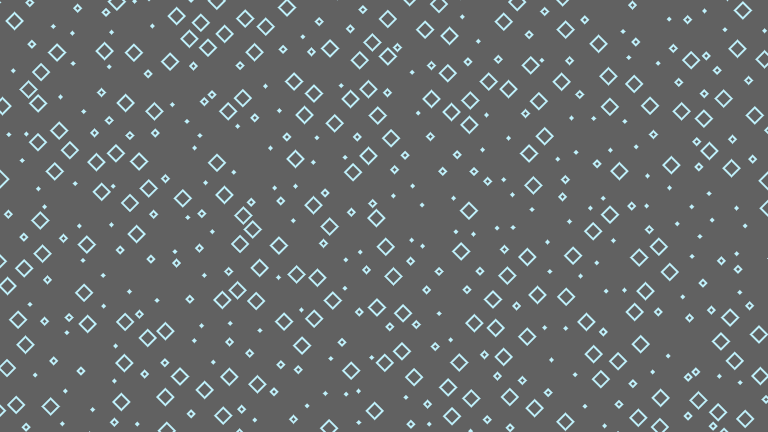
Write a Shadertoy shader that draws this pattern.

```glsl
// Scattered pale blue diamond outlines in three sizes on a flat grey ground.

float hash(vec2 p) {
    return fract(sin(dot(p, vec2(127.1, 311.7))) * 43758.5453);
}

// Box coverage of an edge, one pixel wide
float coverage(float dist, float pixel) {
    return clamp(0.5 - dist / pixel, 0.0, 1.0);
}

void mainImage(out vec4 fragColor, in vec2 fragCoord) {
    float pixel = 1.0 / iResolution.y;
    vec2 uv = fragCoord * pixel;

    // Turn by 45 degrees, so that diamonds become upright squares
    vec2 p = vec2(uv.x + uv.y, uv.y - uv.x) * 0.70710678;

    // Grid whose rows slide by random amounts
    float cellSize = 0.0618;
    vec2 grid = p / cellSize + 40.0;
    grid.x += hash(vec2(floor(grid.y), 7.3));
    vec2 cell = floor(grid);
    vec2 local = (fract(grid) - 0.5) * cellSize;

    // Large outline, small outline or solid dot
    float kind = hash(cell + 19.7);
    float halfSide = kind < 0.37 ? 0.0153 : kind < 0.69 ? 0.0076 : 0.0041;
    float lineWidth = kind < 0.69 ? 0.0045 : 0.01;

    // Jitter as far as the shape still fits its cell
    vec2 jitter = vec2(hash(cell + 3.1), hash(cell + 58.4)) * 2.0 - 1.0;
    local -= jitter * (0.5 * cellSize - halfSide - 0.0024);

    // Square outline: the outer shape less its hole
    float dist = max(abs(local.x), abs(local.y)) - halfSide;
    float ink = coverage(dist, pixel) - coverage(dist + lineWidth, pixel);

    vec3 ground = vec3(0.38);
    vec3 paleBlue = vec3(0.75, 0.94, 0.98);
    fragColor = vec4(mix(ground, paleBlue, ink), 1.0);
}
```
